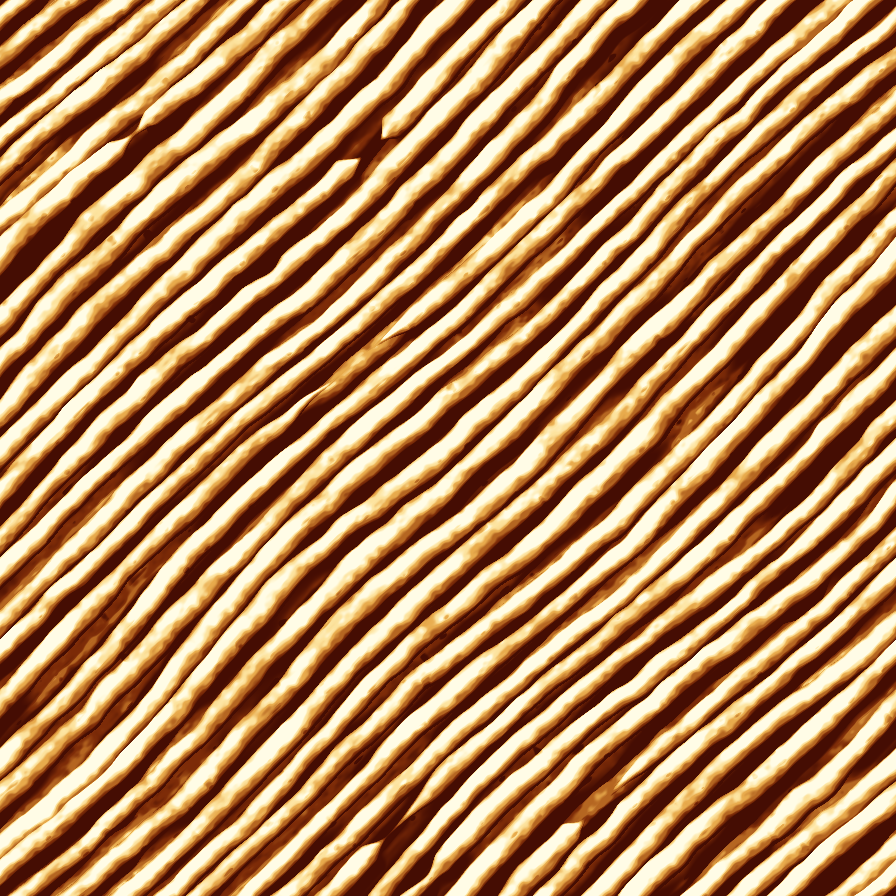
Write a WebGL 2 fragment shader that draws this texture.

```glsl
#version 300 es
precision highp float;
// Slanted straw strands, 21 down and 20 across, over a dimmer crossing layer.
// Each strand is a lit dome whose centre, width and lift drift along its length.
// Noise cells are folded onto the slanted lattice, so every edge wraps.
uniform vec2 u_resolution;
out vec4 fragColor;

const float STRANDS = 41.0; // strands crossed along the falling diagonal
const float TAU = 6.28318;

float hash(vec2 c, float seed) {
    vec3 q = fract(vec3(c.xyx) * vec3(0.1031, 0.1030, 0.0973) + seed * 0.137);
    q += dot(q, q.yzx + 33.33);
    return fract((q.x + q.y) * q.z);
}

// Hash of a cell in (along, across) space, folded back into one tile
float cellHash(vec2 c, float steps, float slant, float total, float seed) {
    float turn = floor((c.x + 0.5) / steps);
    float lane = floor(mod(c.y + turn * slant + 0.5, total));
    return hash(vec2(c.x - turn * steps, lane), seed);
}

// Smooth variation along a single lane
float along(float s, float lane, float steps, float slant, float total, float seed) {
    float i = floor(s * steps), f = fract(s * steps);
    return mix(cellHash(vec2(i, lane), steps, slant, total, seed),
               cellHash(vec2(i + 1.0, lane), steps, slant, total, seed),
               f * f * (3.0 - 2.0 * f));
}

// x runs along the strands, y counts them across, with a gentle shared bend
vec2 strandSpace(vec2 p, float slant) {
    float bend = 0.2 * sin(TAU * (p.x + p.y)) + 0.2 * sin(TAU * (2.0 * p.y - p.x) + 1.0);
    return vec2(p.x + p.y, (STRANDS - slant) * p.y - slant * p.x + bend);
}

// Fibre noise, stretched along the strands
float fibre(vec2 q, float steps, float lanes, float slant, float seed) {
    float v = q.y * lanes, j = floor(v);
    float a = along(q.x, j, steps, slant * lanes, STRANDS * lanes, seed);
    float b = along(q.x, j + 1.0, steps, slant * lanes, STRANDS * lanes, seed);
    return mix(a, b, smoothstep(0.0, 1.0, v - j));
}

// Returns tone and height of one layer of strands
vec2 strandLayer(vec2 p, float slant, float thickness, float seed) {
    vec2 q = strandSpace(p, slant);
    float rough = fibre(q, 34.0, 3.0, slant, seed + 7.0) - 0.5;
    float tone = 0.0, height = 0.0;
    for (float d = -1.0; d <= 1.0; d++) {
        float lane = floor(q.y) + d;
        float drift = along(q.x, lane, 3.0, slant, STRANDS, seed) - 0.5;
        float wobble = along(q.x, lane, 20.0, slant, STRANDS, seed + 1.0) - 0.5;
        float swell = along(q.x, lane, 8.0, slant, STRANDS, seed + 2.0);
        float taper = smoothstep(0.01, 0.1, along(q.x, lane, 4.0, slant, STRANDS, seed + 3.0));
        float lift = along(q.x, lane, 3.0, slant, STRANDS, seed + 4.0);
        float shine = along(q.x, lane, 14.0, slant, STRANDS, seed + 5.0);

        float width = thickness * (0.82 + 0.36 * swell) * taper + 0.01;
        float t = (q.y - lane - 0.5 - 0.48 * drift - 0.12 * wobble) / width + 0.16 * rough;
        float dome = sqrt(max(0.0, 1.0 - t * t));
        float z = dome * taper * (0.6 + 0.6 * lift);
        // Light falls from the upper left
        float shade = (0.8 * dome + 0.42 * t) * (0.87 + 0.26 * shine);
        tone = mix(tone, shade, smoothstep(0.0, 0.16, z - height));
        height = max(height, z);
    }
    return vec2(tone, height);
}

// Tone to colour, from deep shadow to sunlit cream
vec3 strawColour(float tone) {
    vec3 c = mix(vec3(0.27, 0.05, 0.01), vec3(0.49, 0.17, 0.03), smoothstep(0.10, 0.26, tone));
    c = mix(c, vec3(0.71, 0.40, 0.13), smoothstep(0.26, 0.42, tone));
    c = mix(c, vec3(0.91, 0.67, 0.30), smoothstep(0.51, 0.67, tone));
    c = mix(c, vec3(0.99, 0.89, 0.62), smoothstep(0.68, 0.78, tone));
    return mix(c, vec3(1.00, 0.99, 0.90), smoothstep(0.78, 0.86, tone));
}

void main() {
    vec2 p = gl_FragCoord.xy / u_resolution;
    vec2 front = strandLayer(p, 20.0, 0.38, 1.0);
    vec2 back = strandLayer(p + 0.013, 21.0, 0.36, 21.0);
    float shadow = strandLayer(p + vec2(-0.009, 0.009), 20.0, 0.38, 1.0).y;

    // The crossing layer shows in patches and lies in shadow
    vec2 q = strandSpace(p, 20.0);
    float patches = smoothstep(0.25, 0.75, fibre(q, 6.0, 1.0, 20.0, 41.0));
    float under = back.x * (0.2 + 0.55 * patches) * (1.0 - 0.6 * smoothstep(0.2, 0.8, shadow));
    float tone = mix(under, front.x, smoothstep(0.0, 0.3, front.y));

    // Fine fibres and small dark pits, strongest on the shaded flanks
    float grain = fibre(q, 42.0, 5.0, 20.0, 51.0);
    float fine = fibre(q, 90.0, 8.0, 20.0, 61.0);
    float flank = 1.0 - smoothstep(0.6, 1.0, tone);
    tone += (grain + fine - 1.0) * (0.05 + 0.14 * flank) * smoothstep(0.1, 0.4, tone);
    tone -= 0.16 * smoothstep(0.84, 0.97, grain) * flank;
    fragColor = vec4(strawColour(tone), 1.0);
}
```
